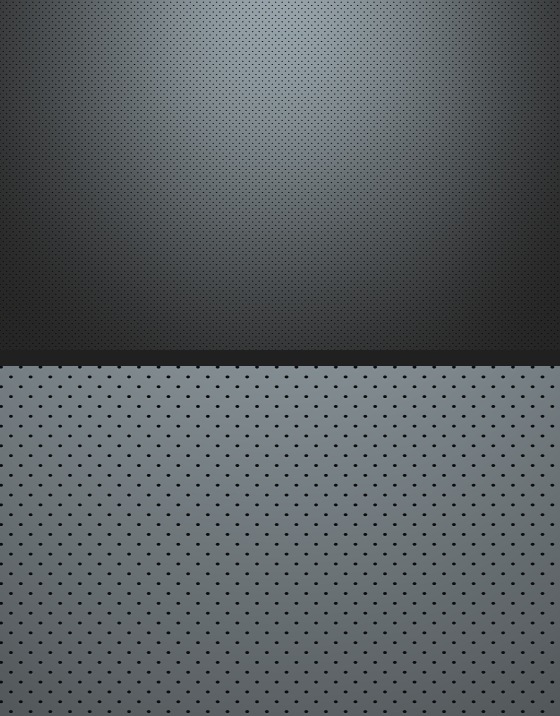
Top: the whole. Bottom: its middle third, enlarged.
Reproduce this pattern procedurally as a Shadertoy shader.

```glsl
// Dark perforated metal sheet with staggered pinholes, lit softly from the top centre.

// Signed distance to the nearest hole; holes sit at cell centres and corners.
float holeDistance(vec2 p) {
    vec2 corner = fract(p + 0.5) - 0.5;
    vec2 centre = fract(p) - 0.5;
    vec2 squash = vec2(1.0, 1.3);
    return min(length(corner * squash), length(centre * squash)) - 0.095;
}

// Elliptical pool of light fading from steel blue to charcoal.
vec3 sheetColor(vec2 uv) {
    float falloff = length((uv - vec2(0.5, 1.0)) * vec2(1.9, 1.0));
    float light = pow(1.0 - smoothstep(0.0, 1.4, falloff), 1.2);
    return mix(vec3(0.147, 0.145, 0.144), vec3(0.585, 0.635, 0.66), light);
}

void mainImage(out vec4 fragColor, in vec2 fragCoord) {
    vec2 uv = fragCoord / iResolution.xy;
    float rows = 160.0 / 3.0;
    vec2 p = fragCoord / iResolution.y * rows;
    float pixel = rows / iResolution.y;

    vec3 color = sheetColor(uv);

    // Faint lit rim along the lower lip of each hole
    float rim = 1.0 - smoothstep(0.0, 0.5 * pixel + 0.05, holeDistance(p + vec2(0.0, 0.08)));
    color *= 1.0 + 0.03 * rim;

    // Dark hole with a soft edge
    float edge = 1.2 * pixel;
    float hole = clamp(0.5 - holeDistance(p) / edge, 0.0, 1.0);
    color = mix(color, vec3(0.04, 0.043, 0.047), hole);

    fragColor = vec4(color, 1.0);
}
```
